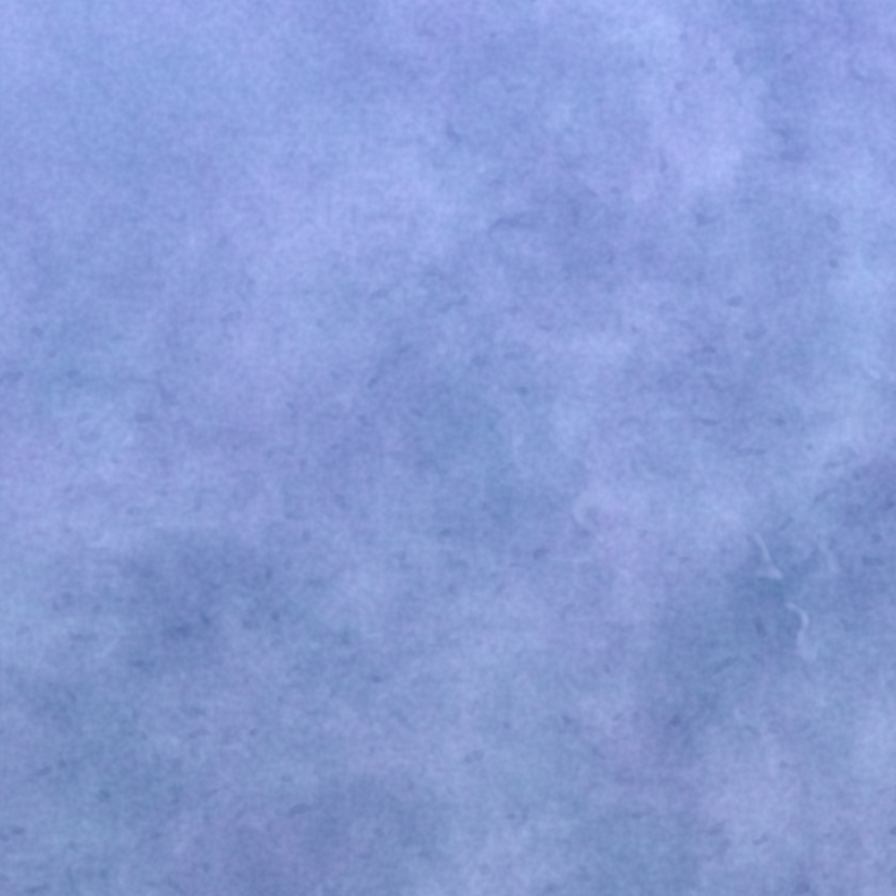
Give the GLSL for this texture, as a three.js fragment shader.

```glsl
varying vec2 vUv;

const vec3 LOW_BLUE = vec3(0.493, 0.572, 0.772);
const vec3 HIGH_BLUE = vec3(0.574, 0.648, 0.902);
const vec3 LILAC_SHIFT = vec3(0.042, -0.016, 0.016);
const vec3 SHADE_TINT = vec3(1.05, 1.0, 0.88);
const vec3 RIDGE_COLOR = vec3(0.63, 0.70, 0.90);
const float CLOUD_SCALE = 4.6;
const float CLOUD_DEPTH = 0.155;
const float FOLD_DEPTH = 0.10;
const float MOTTLE_SCALE = 30.0;
const float MOTTLE_DEPTH = 0.040;
const float GRAIN_SCALE = 105.0;
const float GRAIN_DEPTH = 0.043;
const float MARK_SCALE = 26.0;
const float MARK_DEPTH = 0.050;
const float RIDGE_COUNT = 7.0;
const float RIDGE_WIDTH = 0.006;

vec2 hash2(vec2 p) {
  vec3 q = fract(p.xyx * vec3(0.1031, 0.1030, 0.0973));
  q += dot(q, q.yzx + 33.33);
  return fract((q.xx + q.yz) * q.zy);
}

vec2 gradientAt(vec2 cell) {
  float angle = 6.28318 * hash2(cell + 57.0).x;
  return vec2(cos(angle), sin(angle));
}

float gradientNoise(vec2 p) {
  vec2 i = floor(p);
  vec2 f = p - i;
  vec2 u = f * f * f * (f * (f * 6.0 - 15.0) + 10.0);
  vec2 e = vec2(0.0, 1.0);
  float bottom = mix(dot(gradientAt(i), f), dot(gradientAt(i + e.yx), f - e.yx), u.x);
  float top = mix(dot(gradientAt(i + e), f - e), dot(gradientAt(i + 1.0), f - 1.0), u.x);
  return mix(bottom, top, u.y);
}

float fbm(vec2 p) {
  float sum = 0.0;
  float amplitude = 0.6;
  for (int i = 0; i < 5; i++) {
    sum += amplitude * gradientNoise(p);
    p = mat2(1.6, 1.2, -1.2, 1.6) * p + 7.3;
    amplitude *= 0.57;
  }
  return sum;
}

// Ragged slanted marks where noise peaks; sign tells dark from pale
float marks(vec2 uv) {
  vec2 slanted = vec2(uv.x + uv.y, 1.5 * (uv.y - 0.4 * uv.x));
  float n = gradientNoise(slanted * MARK_SCALE + 5.0);
  n += 0.5 * gradientNoise(uv * MARK_SCALE * 2.7);
  return 0.6 * smoothstep(0.3, 0.65, n) - smoothstep(0.25, 0.65, -n);
}

// Short upright paint ridges, gathered on the right
float ridges(vec2 uv) {
  float cover = 0.0;
  vec2 wobble = vec2(gradientNoise(uv * 32.0), gradientNoise(uv * 32.0 + 40.0));
  float wear = 0.7 + 0.9 * gradientNoise(uv * 60.0 + 9.0);
  for (float i = 0.0; i < RIDGE_COUNT; i++) {
    vec2 seed = hash2(vec2(i * 3.0 + 5.0, 21.0));
    vec2 shape = hash2(vec2(i * 5.0 + 2.0, 63.0));
    vec2 center = vec2(mix(0.55, 0.98, seed.x), mix(0.28, 0.64, seed.y));
    vec2 d = uv - center + 0.02 * wobble;
    d.x += mix(-0.1, 0.4, shape.x) * d.y;
    float halfLength = mix(0.008, 0.034, shape.y);
    d.y -= clamp(d.y, -halfLength, halfLength);
    float body = 1.0 - smoothstep(0.1 * RIDGE_WIDTH, 1.7 * RIDGE_WIDTH, length(d));
    cover = max(cover, body * mix(0.4, 0.85, shape.x));
  }
  return cover * clamp(wear, 0.0, 1.0);
}

void main() {
  vec2 uv = vUv;
  vec2 warp = vec2(fbm(uv * 3.0 + 3.0), fbm(uv * 3.0 + 19.0));
  vec2 p = uv + 0.08 * warp;

  // Broad wash, brighter toward the top
  float height = smoothstep(-0.05, 1.05, uv.y + 0.14 * warp.x);
  vec3 color = mix(LOW_BLUE, HIGH_BLUE, height);

  // Soft clouds, calmer in the upper left
  float calm = smoothstep(0.4, 1.0, uv.y) * (1.0 - smoothstep(0.2, 0.65, uv.x));
  float tone = CLOUD_DEPTH * fbm(p * CLOUD_SCALE + 31.0) * (1.0 - 0.55 * calm);

  // Upright folds on the right side
  float foldArea = smoothstep(0.4, 0.8, uv.x) * (1.0 - 0.5 * uv.y);
  tone += FOLD_DEPTH * foldArea * fbm(p * vec2(11.0, 5.0) + 13.0);

  // Fine mottling, grain and marks
  float grain = gradientNoise(uv * GRAIN_SCALE) + 0.5 * gradientNoise(uv * GRAIN_SCALE * 1.8);
  tone += MOTTLE_DEPTH * gradientNoise(p * MOTTLE_SCALE) * (1.0 - 0.4 * calm);
  tone += GRAIN_DEPTH * grain;
  tone += MARK_DEPTH * marks(uv + 0.03 * warp) * (1.0 - 0.7 * calm);
  color += tone * SHADE_TINT;

  // Drift between lilac and cooler blue
  float hue = fbm(p * 5.0 + 71.0) + 0.4 * gradientNoise(uv * 45.0);
  color += LILAC_SHIFT * hue;

  color = mix(color, RIDGE_COLOR, ridges(uv));
  gl_FragColor = vec4(color, 1.0);
}
```
